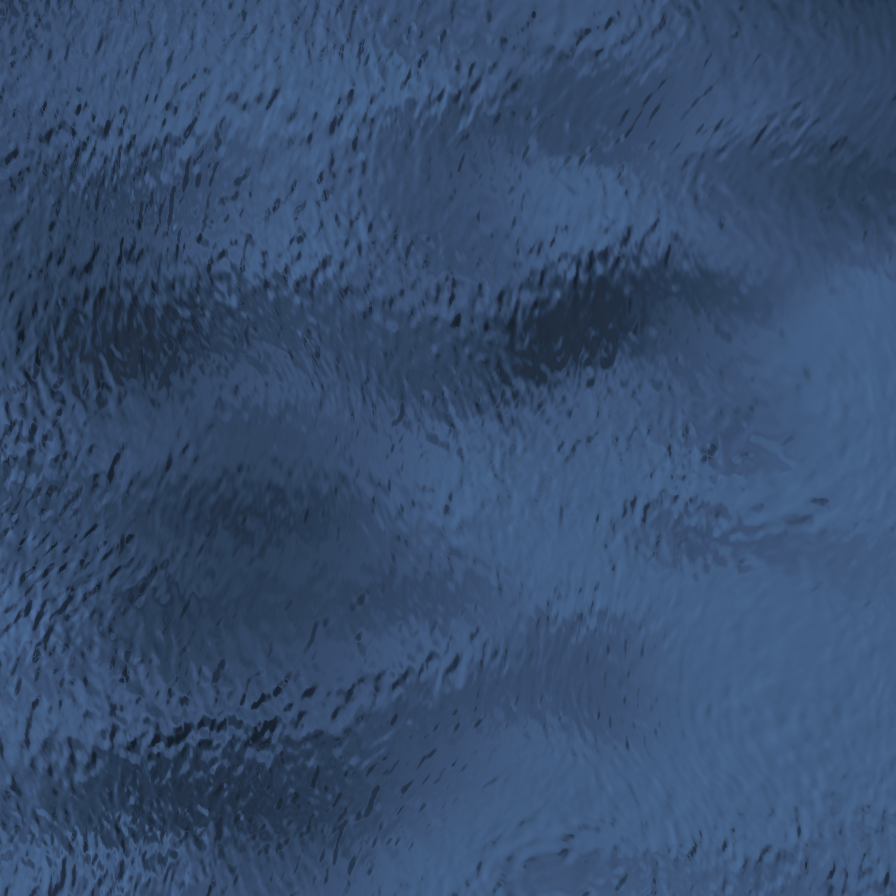
A three.js fragment shader for this texture:

```glsl
varying vec2 vUv;

// Palette from deep shadow to open light
const vec3 ABYSS = vec3(0.13, 0.18, 0.25);
const vec3 SHADOW = vec3(0.15, 0.22, 0.32);
const vec3 SLATE = vec3(0.175, 0.25, 0.35);
const vec3 STEEL = vec3(0.20, 0.28, 0.40);
const vec3 DUSK = vec3(0.23, 0.315, 0.45);
const vec3 LIGHT = vec3(0.26, 0.37, 0.52);

const vec2 PATCH_FREQ = vec2(2.5, 8.0);     // wide reflected bands
const vec2 DETAIL_FREQ = vec2(6.0, 17.0);   // smaller bands inside them
const vec2 RIPPLE_FREQ = vec2(140.0, 72.0); // upright glass ripples
const vec2 POOL_CENTER = vec2(0.12, 0.60);
const vec2 POOL_SCALE = vec2(5.0, 6.0);
const float POOL_DEPTH = 0.13;
const float SIDE_LIGHT = 0.13;
const float REFRACTION = 0.11;
const float EMBOSS = 0.17;
const float CREASE = 0.30;
const float FLOW_BEND = 0.10;

float hash(vec2 cell) {
  vec3 h = fract(vec3(cell.xyx) * 0.1031);
  h += dot(h, h.yzx + 33.33);
  return fract((h.x + h.y) * h.z);
}

float noise(vec2 p) {
  vec2 i = floor(p);
  vec2 f = fract(p);
  f = f * f * f * (f * (f * 6.0 - 15.0) + 10.0);
  float low = mix(hash(i), hash(i + vec2(1.0, 0.0)), f.x);
  float high = mix(hash(i + vec2(0.0, 1.0)), hash(i + vec2(1.0, 1.0)), f.x);
  return mix(low, high, f.y);
}

// Height of the glass surface: three octaves, each turned a little
float glassHeight(vec2 p) {
  mat2 turn = mat2(0.97, 0.24, -0.24, 0.97);
  float height = 0.0;
  float weight = 0.55;
  vec2 q = p * 0.5;
  for (int i = 0; i < 3; i++) {
    height += weight * noise(q + 17.0 * float(i));
    q = turn * q * 1.9;
    weight *= i == 0 ? 1.3 : 0.5;
  }
  return height;
}

vec2 glassSlope(vec2 p) {
  vec2 e = vec2(0.4, 0.0);
  return vec2(glassHeight(p + e.xy) - glassHeight(p - e.xy),
              glassHeight(p + e.yx) - glassHeight(p - e.yx));
}

// Blurred scene behind the glass, spread evenly over 0..1
float sceneTone(vec2 p) {
  vec2 q = p + 0.05 * vec2(noise(p * 7.0 + 3.0), noise(p * 7.0 + 41.0));
  float tone = 0.62 * noise(q * PATCH_FREQ + vec2(5.3, 2.7));
  tone += 0.38 * noise(q * DETAIL_FREQ + vec2(31.0, 12.0));
  vec2 pool = (p - POOL_CENTER) * POOL_SCALE;
  tone -= POOL_DEPTH * exp(-dot(pool, pool));
  tone += SIDE_LIGHT * (p.x - 0.38);
  return smoothstep(0.08, 0.80, tone);
}

// Stops sit near the middle of each colour's share
vec3 palette(float t) {
  vec3 color = mix(ABYSS, SHADOW, clamp((t - 0.02) / 0.08, 0.0, 1.0));
  color = mix(color, SLATE, clamp((t - 0.10) / 0.11, 0.0, 1.0));
  color = mix(color, STEEL, clamp((t - 0.21) / 0.17, 0.0, 1.0));
  color = mix(color, DUSK, clamp((t - 0.38) / 0.23, 0.0, 1.0));
  return mix(color, LIGHT, clamp((t - 0.61) / 0.33, 0.0, 1.0));
}

void main() {
  // Gentle bends make the ripples lean left and right
  vec2 flow = vUv + FLOW_BEND * vec2(noise(vUv * 4.0 + 9.0),
                                    0.5 * noise(vUv * 4.0 + 57.0));
  vec2 slope = glassSlope(flow * RIPPLE_FREQ);

  // Rougher glass on the left, calmer on the right
  float roughness = mix(0.5, 1.3, noise(vUv * vec2(3.5, 6.0) + 23.0));
  roughness *= mix(1.2, 0.65, vUv.x);

  // Refraction breaks up the band edges
  vec2 bend = slope * vec2(0.8, 1.0) * REFRACTION * roughness;
  float still = sceneTone(vUv);
  float tone = sceneTone(vUv + bend);

  // Fine relief, with sharper dark creases near the band edges
  float edge = abs(tone - still);
  float relief = dot(slope, vec2(0.9, -0.5)) * roughness;
  float crease = smoothstep(0.08, 0.45, relief) * smoothstep(0.01, 0.16, edge);
  vec3 color = palette(tone);
  color *= 1.0 - EMBOSS * relief - CREASE * crease;

  gl_FragColor = vec4(color, 1.0);
}
```
